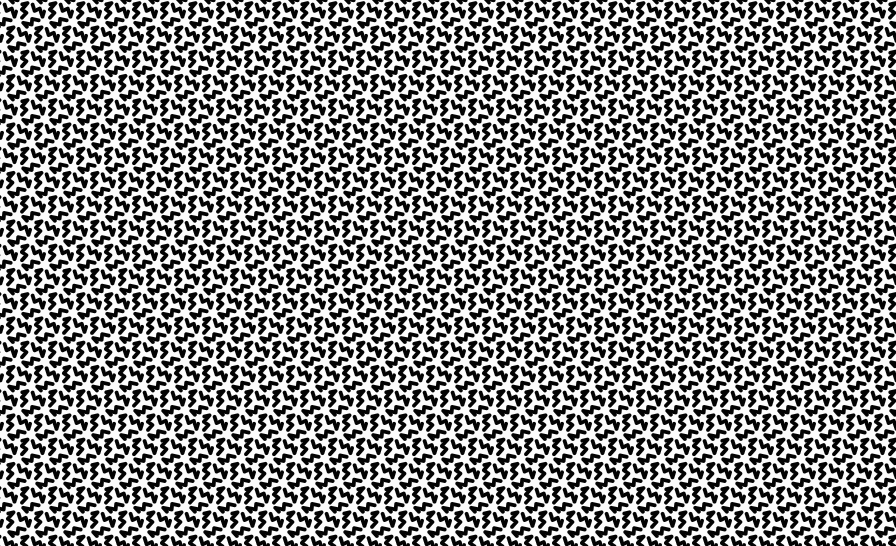
This pattern is drawn by a WebGL 2 fragment shader. Its source:

```glsl
#version 300 es
precision highp float;

#define REPEATS 32.0
#define HALF_WIDTH 0.068
#define ARM_RADIUS 0.2887
#define PHASE vec2(0.11, -0.06)
#define INK vec3(0.01)
#define PAPER vec3(0.99)

uniform vec2 u_resolution;
out vec4 fragColor;

const float ROW_HEIGHT = 0.8660254;
const mat2 THIRD_TURN = mat2(-0.5, ROW_HEIGHT, -ROW_HEIGHT, -0.5);

float segmentDistance(vec2 p, vec2 a, vec2 b) {
    vec2 pa = p - a, ba = b - a;
    return length(pa - ba * clamp(dot(pa, ba) / dot(ba, ba), 0.0, 1.0));
}

// Centre line of one long zigzag: hooked left end, stepped right end
float zigzagDistance(vec2 p) {
    const vec2 bends[5] = vec2[5](
        vec2(-0.15, -0.16), vec2(-0.28, -0.02), vec2(0.02, -0.08),
        vec2(0.04, 0.12), vec2(0.27, 0.07));
    float d = 1e3;
    for (int i = 0; i < 4; i++) {
        d = min(d, segmentDistance(p, bends[i], bends[i + 1]));
    }
    return d;
}

// Three zigzags turned about a shared centre
float pinwheelDistance(vec2 p) {
    vec2 armCentre = vec2(0.0, -ARM_RADIUS);
    float d = 1e3;
    for (int i = 0; i < 3; i++) {
        d = min(d, zigzagDistance(p - armCentre));
        p = THIRD_TURN * p;
    }
    return d;
}

// Staggered rows: check the nearest lattice point and its neighbours
float latticeDistance(vec2 p) {
    float row = p.y / ROW_HEIGHT;
    vec2 nearest = round(vec2(p.x - 0.5 * row, row));
    float d = 1e3;
    for (int j = -1; j <= 1; j++) {
        for (int i = -1; i <= 1; i++) {
            vec2 cell = nearest + vec2(i, j);
            vec2 centre = vec2(cell.x + 0.5 * cell.y, cell.y * ROW_HEIGHT);
            d = min(d, pinwheelDistance(p - centre));
        }
    }
    return d;
}

void main() {
    float pixel = REPEATS / u_resolution.x;
    vec2 p = gl_FragCoord.xy * pixel - PHASE;
    float edge = latticeDistance(p) - HALF_WIDTH;
    float coverage = clamp(0.5 - edge / pixel, 0.0, 1.0);
    fragColor = vec4(mix(PAPER, INK, coverage), 1.0);
}
```
